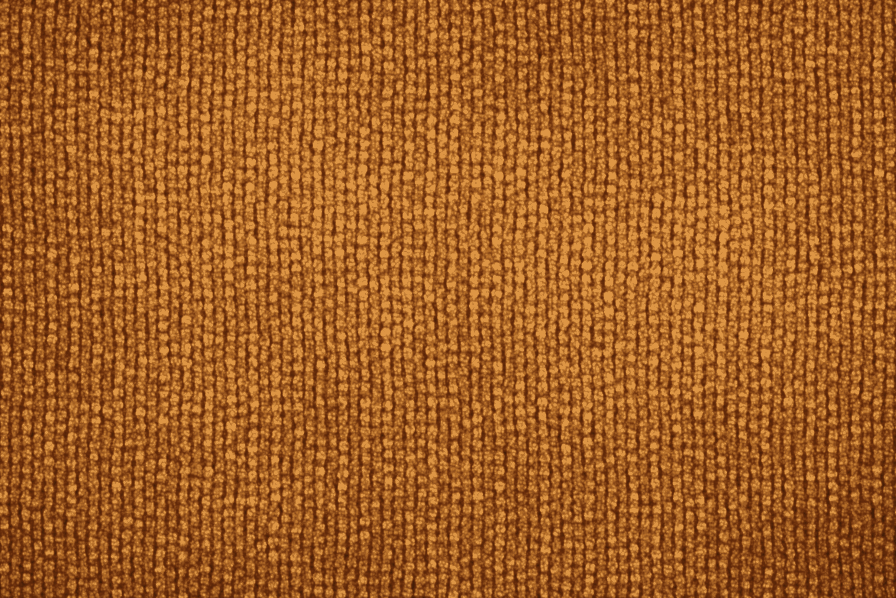
This texture is drawn by a WebGL 2 fragment shader. Its source:

```glsl
#version 300 es
precision highp float;

uniform vec2 u_resolution;
out vec4 fragColor;

const float PI = 3.14159;
const float COLUMNS = 80.0;        // ribs across, raised and sunken in turn
const float ROWS = 44.0;           // stitches down each rib
const float ROW_JITTER = 0.5;      // vertical slip between ribs
const float RIB_HALF_WIDTH = 0.29;
const float STITCH_SWELL = 0.15;   // widening at the middle of a stitch
const float GROOVE_SOFTNESS = 0.07;
const float GROOVE_DEPTH = 0.42;
const float STITCH_RELIEF = 0.3;
const float STRAND_RELIEF = 0.07;
const float SUNKEN_SHADE = 0.04;
const vec2 TUFT_SCALE = vec2(120.0, 95.0);   // tufts per canvas height
const float TUFT_RELIEF = 0.66;
const float FUZZ_SCALE = 185.0;
const float FUZZ_RELIEF = 0.55;
const float BASE_TONE = 0.1;
const float HIGHLIGHT_CURVE = 0.5;
const float VIGNETTE = 0.72;
const float PATCHINESS = 0.06;
const vec2 LIGHT_CENTRE = vec2(0.53, 0.6);

const vec3 YARN[6] = vec3[6](
  vec3(0.40, 0.17, 0.04), vec3(0.51, 0.26, 0.08), vec3(0.61, 0.35, 0.13),
  vec3(0.70, 0.42, 0.15), vec3(0.76, 0.49, 0.21), vec3(0.87, 0.59, 0.27));

vec2 hash2(vec2 p) {
  vec3 q = fract(p.xyx * vec3(0.1031, 0.1030, 0.0973));
  q += dot(q, q.yzx + 33.33);
  return fract((q.xx + q.yz) * q.zy);
}

// Distance to the nearest scattered point
float cellular(vec2 p) {
  vec2 cell = floor(p), local = fract(p);
  float nearest = 4.0;
  for (int j = -1; j <= 1; j++)
    for (int i = -1; i <= 1; i++) {
      vec2 offset = vec2(i, j);
      vec2 d = offset + hash2(cell + offset) - local;
      nearest = min(nearest, dot(d, d));
    }
  return sqrt(nearest);
}

// Relief of the knit: grooves between ribs, rounded stitches along them
float knitRelief(vec2 uv, float pixel) {
  float wobble = 0.16 * sin(uv.y * 9.0 + uv.x * 6.0)
               + 0.06 * sin(uv.y * 47.0 + uv.x * 31.0);
  float x = uv.x * COLUMNS + wobble;
  float column = floor(x);
  float across = fract(x) - 0.5;
  float sunken = mod(column, 2.0);

  float slip = 0.5 * sunken + ROW_JITTER * hash2(vec2(column, 7.0)).x;
  float y = uv.y * ROWS + slip + 0.2 * sin(uv.y * 23.0 + column * 2.4);
  float along = fract(y) - 0.5;
  vec2 vary = hash2(vec2(column, floor(y)) + 11.0);

  float swell = pow(cos(PI * along), 2.0) * (1.0 - 0.25 * sunken);
  float soft = GROOVE_SOFTNESS + pixel * COLUMNS;
  float halfWidth = RIB_HALF_WIDTH + STITCH_SWELL * swell * (0.4 + vary.y);
  halfWidth = min(halfWidth, 0.56 - soft);
  float rib = 1.0 - smoothstep(halfWidth - soft, halfWidth + soft, abs(across));

  // Grooves deepen and fade along their length
  float dash = 1.0 + 0.25 * sin(uv.y * 73.0 + x * 1.9) + 0.2 * sin(uv.y * 41.0 - x * 2.7);

  // Strands curving over each stitch
  float strands = sin(2.0 * PI * (3.0 * y + 1.4 * across * across + 0.5 * across));
  return GROOVE_DEPTH * (1.0 - (1.0 - rib) * dash)
       + STITCH_RELIEF * rib * swell * (0.5 + vary.x)
       + STRAND_RELIEF * rib * strands
       - SUNKEN_SHADE * rib * sunken;
}

// Broad unevenness of the light
float lighting(vec2 uv) {
  vec2 q = uv - LIGHT_CENTRE;
  float patches = sin(uv.x * 7.0 + uv.y * 4.0) * sin(uv.y * 6.0 - uv.x * 3.0 + 1.0)
                + 0.5 * sin(uv.x * 21.0 - uv.y * 9.0) * sin(uv.y * 17.0 + uv.x * 8.0);
  return 0.13 - VIGNETTE * dot(q, q) + PATCHINESS * patches;
}

vec3 yarnColor(float tone) {
  float t = clamp(tone, 0.0, 1.0) * 5.0;
  vec3 color = YARN[0];
  for (int i = 1; i < 6; i++)
    color = mix(color, YARN[i], clamp(t - float(i - 1), 0.0, 1.0));
  // Deepest gaps fall below the darkest yarn
  return color * (1.0 + 0.8 * clamp(tone, -0.4, 0.0));
}

void main() {
  vec2 uv = gl_FragCoord.xy / u_resolution;
  vec2 p = gl_FragCoord.xy / u_resolution.y;

  float tone = BASE_TONE + knitRelief(uv, 0.5 / u_resolution.x) + lighting(uv);

  // Woolly tufts and fine fuzz
  vec2 bent = p + 0.002 * sin(p.yx * 130.0);
  tone += TUFT_RELIEF * (0.45 - cellular(bent * TUFT_SCALE));
  tone += FUZZ_RELIEF * (0.45 - cellular(p * FUZZ_SCALE + 40.0));

  // Lift the highlights and hold the middle tones down
  tone = mix(tone, 1.35 * tone * abs(tone), HIGHLIGHT_CURVE);
  fragColor = vec4(yarnColor(tone), 1.0);
}
```
